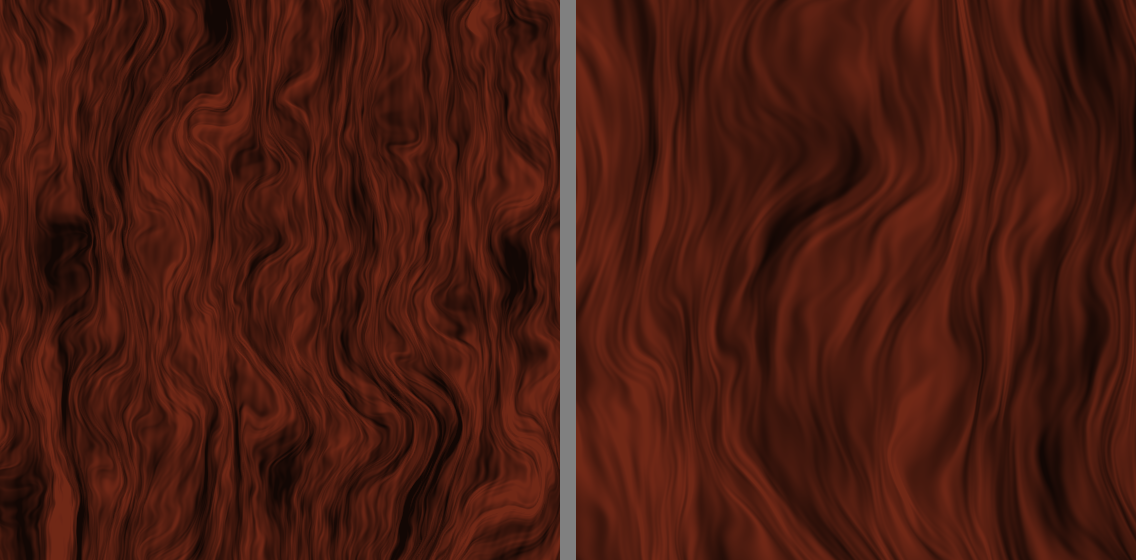
Left, the full canvas; right, a detail of the centre.
Write a Shadertoy shader that draws this texture.

```glsl
#define BARK_DARK vec3(0.070, 0.026, 0.014)
#define BARK_LIGHT vec3(0.440, 0.155, 0.088)
#define BRIGHTNESS 0.635
#define CONTRAST 1.05
#define WARP_SCALE 7.0
#define WARP_AMOUNT 0.105
#define WARP_STRETCH 0.55
#define GRAIN_SCALE 17.0
#define GRAIN_STRETCH 0.09
#define VEIN_SCALE 25.0
#define VEIN_DEPTH 0.46
#define HAIR_DEPTH 0.24

// Integer hash giving a random gradient in -1..1
vec2 hashGradient(vec2 cell) {
    uvec2 v = uvec2(ivec2(cell)) * 1664525u + 1013904223u;
    v.x += v.y * 1664525u;
    v.y += v.x * 1664525u;
    v ^= v >> 16u;
    v.x += v.y * 1664525u;
    v.y += v.x * 1664525u;
    v ^= v >> 16u;
    return vec2(v & 0xffffu) / 32767.5 - 1.0;
}

// Gradient noise, roughly -0.8..0.8
float noise(vec2 p) {
    vec2 cell = floor(p);
    vec2 f = p - cell;
    vec2 blend = f * f * f * (f * (f * 6.0 - 15.0) + 10.0);
    vec2 e = vec2(0.0, 1.0);
    float a = dot(hashGradient(cell), f);
    float b = dot(hashGradient(cell + e.yx), f - e.yx);
    float c = dot(hashGradient(cell + e.xy), f - e.xy);
    float d = dot(hashGradient(cell + e.yy), f - e.yy);
    return 1.3 * mix(mix(a, b, blend.x), mix(c, d, blend.x), blend.y);
}

// Bends the straight grain into waves, hooks and knots
vec2 warpGrain(vec2 p) {
    float strength = 1.0 + 0.9 * noise(p * 4.0 + 41.3);
    float scale = WARP_SCALE;
    float amount = WARP_AMOUNT * strength;
    for (int i = 0; i < 4; i++) {
        vec2 q = p * scale * vec2(1.0, WARP_STRETCH) + 17.7 * float(i + 1);
        p += amount * vec2(noise(q), 0.5 * noise(q + 71.9));
        scale *= 2.2;
        amount *= 0.32;
    }
    return p;
}

// Layered fibres; layers finer than a pixel fade out
float fibres(vec2 p, float footprint) {
    float sum = 0.0;
    float scale = GRAIN_SCALE;
    float weight = 0.31;
    for (int i = 0; i < 5; i++) {
        vec2 q = p * scale * vec2(1.0, GRAIN_STRETCH) + 23.4 * float(i);
        float fade = 1.0 - smoothstep(0.4, 1.1, footprint * scale);
        sum += weight * fade * noise(q);
        scale *= 1.95;
        weight *= 0.98;
    }
    return sum;
}

// Short hairs that keep the stretched areas from going smooth
float hairs(vec2 p) {
    return noise(p * vec2(65.0, 9.0) + 3.7) + noise(p * vec2(140.0, 20.0) + 31.1);
}

void mainImage(out vec4 fragColor, in vec2 fragCoord) {
    vec2 uv = fragCoord / iResolution.y;
    vec2 grain = warpGrain(uv);
    vec2 halfBent = mix(uv, grain, 0.5);
    float footprint = length(vec2(dFdx(grain.x), dFdy(grain.x)));

    // Fibres and hairs over faint light and dark patches
    float tone = fibres(grain, footprint) + HAIR_DEPTH * hairs(halfBent);
    tone += 0.22 * noise(halfBent * vec2(7.0, 4.0) + 9.1);

    // Long dark furrows, each broken along its length
    float furrow = noise(grain * VEIN_SCALE * vec2(1.0, 0.1) + 57.2);
    float presence = 0.75 + 0.9 * noise(halfBent * vec2(9.0, 5.0) + 83.6);
    tone -= VEIN_DEPTH * presence * (1.0 - smoothstep(-0.45, -0.04, furrow));

    float light = clamp(BRIGHTNESS + CONTRAST * tone, 0.0, 1.0);
    fragColor = vec4(mix(BARK_DARK, BARK_LIGHT, light), 1.0);
}
```
